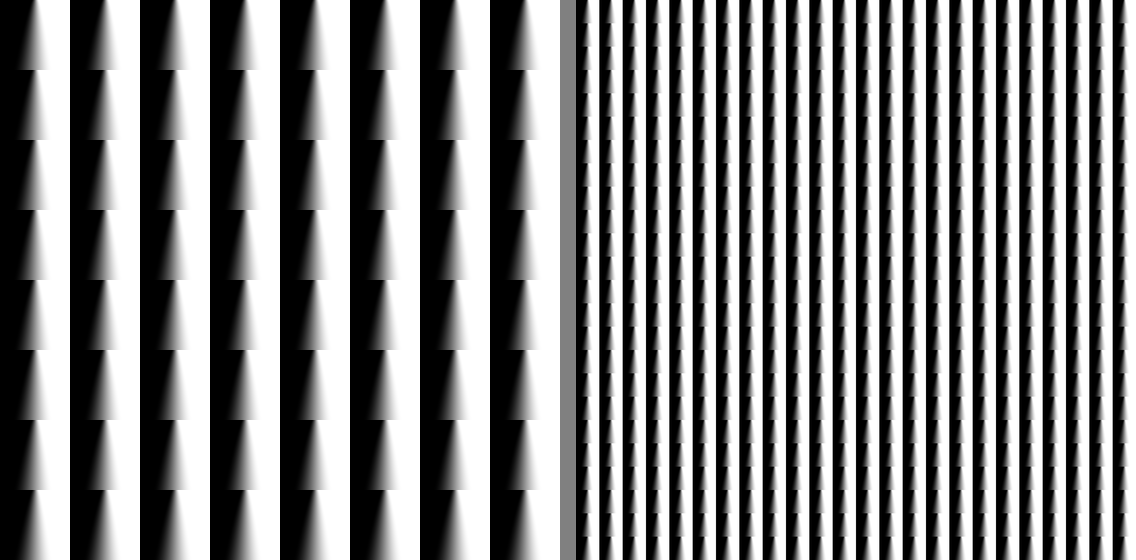
Left, the tile; right, the same tile 3 across and 3 down.
A Shadertoy shader for this pattern:

```glsl
#define REPEATS 8.0
#define TOP_CENTER 0.505
#define BOTTOM_CENTER 0.47
#define TOP_WIDTH 0.10
#define BOTTOM_WIDTH 0.57
#define SPREAD_POWER 0.8
#define SAMPLES 4

// Black-to-white ramp that widens towards the bottom of each cell
float flaredRamp(vec2 cell) {
    float depth = 1.0 - cell.y;
    float center = mix(TOP_CENTER, BOTTOM_CENTER, depth);
    float halfWidth = 0.5 * mix(TOP_WIDTH, BOTTOM_WIDTH, pow(depth, SPREAD_POWER));
    return smoothstep(center - halfWidth, center + halfWidth, cell.x);
}

void mainImage(out vec4 fragColor, in vec2 fragCoord) {
    // Average a grid of subsamples to smooth the hard cell borders
    float shade = 0.0;
    for (int j = 0; j < SAMPLES; j++) {
        for (int i = 0; i < SAMPLES; i++) {
            vec2 offset = (vec2(i, j) + 0.5) / float(SAMPLES) - 0.5;
            vec2 uv = (fragCoord + offset) / iResolution.xy;
            shade += flaredRamp(fract(uv * REPEATS));
        }
    }
    shade /= float(SAMPLES * SAMPLES);
    fragColor = vec4(vec3(shade), 1.0);
}
```
